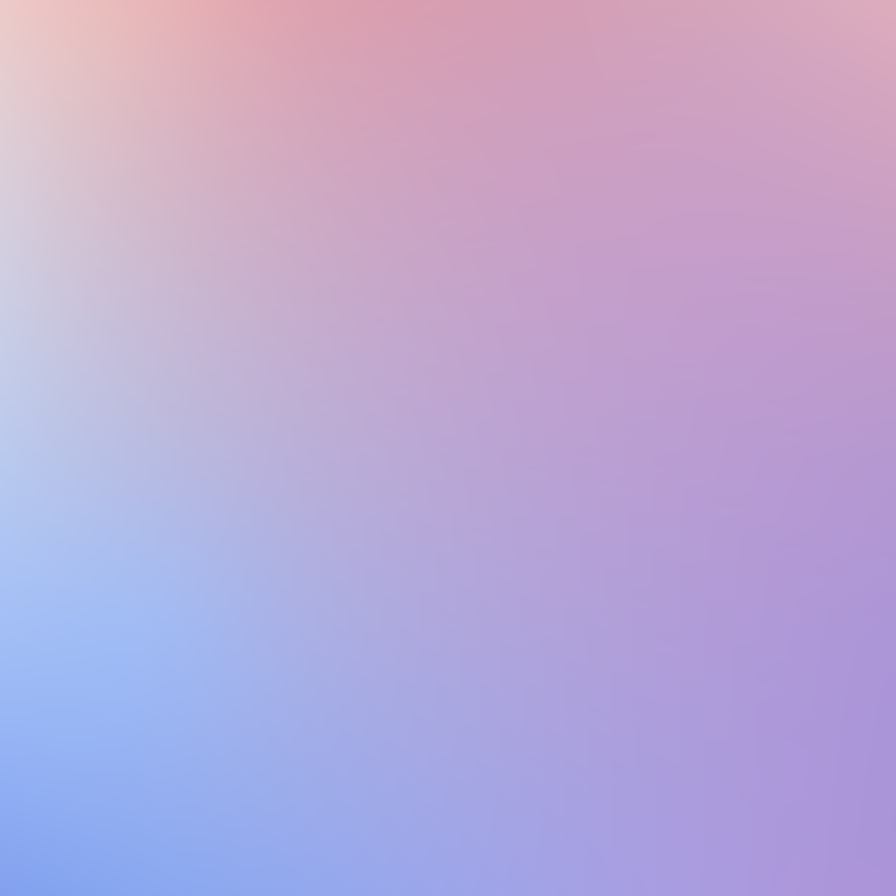
Reproduce this background procedurally as a WebGL 2 fragment shader.

```glsl
#version 300 es
precision highp float;
// Soft pastel mesh gradient: blue lower left, violet right, rose and peach on top.

#define GLOW_RADIUS 0.14
#define SKY_POS vec2(0.17, 0.31)
#define SKY_TINT vec3(-0.025, 0.016, 0.036)
#define PEACH_POS vec2(0.14, 1.0)
#define PEACH_TINT vec3(0.010, 0.026, 0.008)

uniform vec2 u_resolution;
out vec4 fragColor;

// Cubic weights for four evenly spaced stops at 0, 1/3, 2/3 and 1
vec4 cubicWeights(float t) {
    float s = 3.0 * t;
    float a = s - 1.0, b = s - 2.0, c = s - 3.0;
    return vec4(-a * b * c / 6.0, s * b * c / 2.0, -s * a * c / 2.0, s * a * b / 6.0);
}

// Smooth blend through four colours
vec3 blend(vec4 w, vec3 c0, vec3 c1, vec3 c2, vec3 c3) {
    return w.x * c0 + w.y * c1 + w.z * c2 + w.w * c3;
}

// Round falloff around a centre
float glow(vec2 p, vec2 center) {
    vec2 d = (p - center) / GLOW_RADIUS;
    return exp(-dot(d, d));
}

void main() {
    vec2 uv = gl_FragCoord.xy / u_resolution;
    vec4 across = cubicWeights(uv.x);

    // Horizontal bands, each running from left to right
    vec3 blueBand = blend(across, vec3(0.510, 0.627, 0.933), vec3(0.573, 0.659, 0.933),
                                  vec3(0.647, 0.627, 0.894), vec3(0.675, 0.580, 0.843));
    vec3 violetBand = blend(across, vec3(0.659, 0.753, 0.953), vec3(0.682, 0.686, 0.882),
                                    vec3(0.698, 0.627, 0.847), vec3(0.682, 0.588, 0.839));
    vec3 mauveBand = blend(across, vec3(0.800, 0.808, 0.894), vec3(0.780, 0.678, 0.800),
                                   vec3(0.765, 0.624, 0.796), vec3(0.761, 0.612, 0.784));
    vec3 roseBand = blend(across, vec3(0.925, 0.784, 0.784), vec3(0.871, 0.635, 0.686),
                                  vec3(0.831, 0.627, 0.714), vec3(0.871, 0.675, 0.737));

    // Vertical blend, bottom to top
    vec3 color = blend(cubicWeights(uv.y), blueBand, violetBand, mauveBand, roseBand);

    // Local tints
    color += SKY_TINT * glow(uv, SKY_POS);
    color += PEACH_TINT * glow(uv, PEACH_POS);

    fragColor = vec4(clamp(color, 0.0, 1.0), 1.0);
}
```
